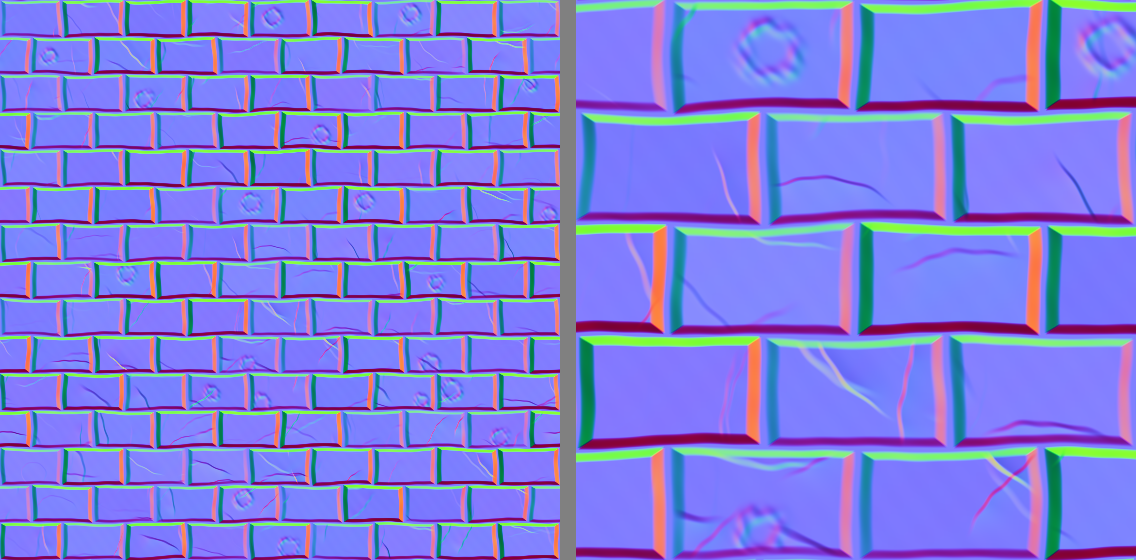
Left, the full canvas; right, a detail of the centre.
Write a WebGL 1 fragment shader that draws this texture map.

```glsl
precision highp float;

#define GRID vec2(9.0, 15.0)
#define GAP vec2(0.0016, 0.0012)
#define BEVEL_LOW vec2(0.0086, 0.0058)
#define BEVEL_HIGH vec2(0.0082, 0.0050)
#define DEPTH_MIN 0.0065
#define DEPTH_MAX 0.034
#define SKEW 0.045
#define FACE_TILT 0.13
#define CHIP_DEPTH 0.0036
#define DENT_DEPTH 0.0026
#define DENT_SHARE 0.15
#define BLUE_FLOOR 0.08

uniform vec2 u_resolution;

float hash(vec2 id, float k) {
  vec3 p = fract(vec3(id, k) * vec3(0.1031, 0.1137, 0.0973) + 0.17);
  p += dot(p, p.yzx + 33.3);
  return fract((p.x + p.y) * p.z);
}

vec2 hash2(vec2 id, float k) {
  return vec2(hash(id, k), hash(id, k + 0.5));
}

// Layered sines, roughly -1 to 1
float ripple(vec2 p, float phase) {
  return 0.5 * sin(dot(p, vec2(95.0, 61.0)) + phase)
       + 0.3 * sin(dot(p, vec2(-143.0, 178.0)) + phase * 2.3)
       + 0.2 * sin(dot(p, vec2(310.0, 235.0)) + phase * 3.7);
}

// Whole-number frequencies keep the warp seamless at the borders
vec2 warp(vec2 uv) {
  vec2 a = 6.2832 * uv;
  return vec2(0.0011 * sin(7.0 * a.y + 2.0 * a.x) + 0.0008 * sin(13.0 * a.y - 5.0 * a.x),
              0.0010 * sin(5.0 * a.x + 4.0 * a.y) + 0.0008 * sin(9.0 * a.x - 7.0 * a.y));
}

// Flakes facing the brick edges: a step that eases back to the face level
float chips(vec2 q, vec2 id, vec2 size) {
  float sum = 0.0;
  for (int i = 0; i < 5; i++) {
    float k = 10.0 + 5.0 * float(i);
    vec2 spread = hash2(id, k) - 0.5;
    vec2 place = sign(spread) * sqrt(abs(spread) * 0.5) * 0.92;
    float angle = 6.2832 * hash(id, k + 1.0);
    vec2 outward = normalize(place + 0.4 * vec2(cos(angle), sin(angle)) + 0.001);
    float radius = mix(0.02, 0.3, hash(id, k + 2.0));
    vec2 p = q - place * size;
    float d = radius - length(p - outward * radius);
    d += 0.0022 * ripple(q, angle * 3.0);
    float along = dot(p, vec2(-outward.y, outward.x));
    float fade = smoothstep(-0.9, 0.5, sin(along * 60.0 + angle * 5.0));
    float strength = hash(id, k + 3.0);
    float edge = mix(0.0018, 0.006, hash(id, k + 4.0));
    sum += strength * strength * fade
         * smoothstep(0.0, edge, d) * exp(-max(d, 0.0) / 0.013);
  }
  return sum * CHIP_DEPTH;
}

// Broken ring-shaped groove on a few bricks
float dent(vec2 q, vec2 id, vec2 size) {
  vec2 center = (hash2(id, 40.0) - 0.5) * size * 0.65;
  float radius = mix(0.010, 0.017, hash(id, 41.0));
  float phase = 9.0 * hash(id, 42.0);
  float r = length(q - center) + 0.0012 * ripple(q * 2.0, phase);
  float ring = (r - radius) / 0.0045;
  float uneven = 0.65 + 0.6 * ripple(q * 2.0, phase + 3.0);
  return step(hash(id, 43.0), DENT_SHARE) * DENT_DEPTH * uneven * exp(-ring * ring);
}

float wallHeight(vec2 uv) {
  // Running bond cells, wrapping at the canvas borders
  vec2 cell = (uv + warp(uv)) * GRID;
  float row = floor(cell.y);
  cell.x += 0.5 * mod(row, 2.0);
  vec2 id = mod(floor(cell), GRID);
  vec2 size = 1.0 / GRID;
  vec2 q = (fract(cell) - 0.5) * size;

  // Uneven outline
  vec2 skew = (hash2(id, 1.0) - 0.5) * SKEW;
  vec2 outline = q + skew * q.yx;
  outline += 0.0004 * vec2(ripple(q, 20.0 * hash(id, 2.0)),
                           ripple(q.yx, 20.0 * hash(id, 3.0)));

  // Mitred bevel
  vec2 extent = 0.5 * size - GAP;
  vec2 inset = min((outline + extent) / BEVEL_LOW, (extent - outline) / BEVEL_HIGH);
  float face = smoothstep(0.0, 1.0, min(inset.x, inset.y));
  float steep = hash(id, 4.0);
  float depth = mix(DEPTH_MIN, DEPTH_MAX, steep * steep);

  // Worn face
  vec2 tilt = (hash2(id, 5.0) - 0.5) * FACE_TILT;
  float wear = dot(q, tilt) + 0.00012 * ripple(q, 30.0 * steep);
  wear -= chips(q, id, size) + dent(q, id, size);
  return face * (depth + wear);
}

void main() {
  vec2 uv = gl_FragCoord.xy / u_resolution;
  vec2 e = vec2(0.0009, 0.0);
  vec2 slope = vec2(wallHeight(uv + e.xy) - wallHeight(uv - e.xy),
                    wallHeight(uv + e.yx) - wallHeight(uv - e.yx)) / (2.0 * e.x);
  vec3 normal = normalize(vec3(-slope, 1.0));
  gl_FragColor = vec4(normal.xy * 0.5 + 0.5, mix(BLUE_FLOOR, 1.0, normal.z), 1.0);
}
```
